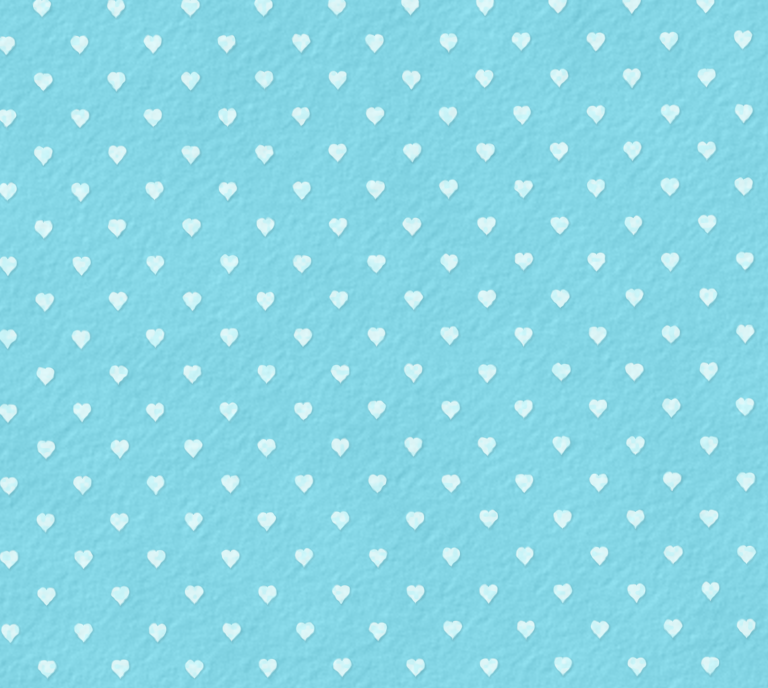
Reproduce this pattern procedurally as a Shadertoy shader.

```glsl
// Small pale hearts in staggered rows, printed on soft turquoise felt paper.
// A slightly turned lattice places one heart distance field per cell, with
// hashed jitter; lit value noise gives the paper grain and worn edges.

float hash(vec2 cell) {
    uvec2 k = uvec2(ivec2(cell)) * uvec2(1597334673u, 3812015801u);
    uint h = (k.x ^ k.y) * 1597334673u;
    h = (h ^ (h >> 15)) * 2246822519u;
    return float((h ^ (h >> 13)) >> 8) / 16777216.0;
}

float noise(vec2 p) {
    vec2 i = floor(p), f = fract(p);
    f = f * f * (3.0 - 2.0 * f);
    return mix(mix(hash(i), hash(i + vec2(1, 0)), f.x),
               mix(hash(i + vec2(0, 1)), hash(i + vec2(1, 1)), f.x), f.y);
}

// Paper height: soft fibres stretched along the rising diagonal
float paperHeight(vec2 p) {
    vec2 fibre = vec2(p.x + p.y, p.y - p.x) * 0.7071;
    return 0.5 * noise(fibre * vec2(7.0, 11.0) + 40.0)
         + 0.32 * noise(fibre * vec2(15.0, 20.0) + 90.0)
         + 0.18 * noise(p * 31.0);
}

// Heart with its tip at the origin, about 1.2 wide and 1.1 tall
float heartDistance(vec2 p) {
    p.x = abs(p.x);
    if (p.x + p.y > 1.0) return length(p - vec2(0.25, 0.75)) - 0.3536;
    vec2 notch = p - vec2(0.0, 1.0);
    vec2 side = p - 0.5 * max(p.x + p.y, 0.0);
    return sqrt(min(dot(notch, notch), dot(side, side))) * sign(p.x - p.y);
}

// Signed distance to the heart of the nearest staggered cell
float heartPattern(vec2 p) {
    vec2 q = p - vec2(0.638, 0.246);
    q += 0.007 * vec2(q.y, -q.x);
    float row = round(q.y * 2.0);
    float shift = 0.5 * mod(row, 2.0);
    float column = round(q.x - shift);
    vec2 id = vec2(column, row);
    vec2 local = q - vec2(column + shift, row * 0.5);
    local += 0.016 * (vec2(hash(id + 7.0), hash(id + 53.0)) - 0.5);
    return heartDistance((local + vec2(0.0, 0.123)) / vec2(0.2, 0.222)) * 0.2 - 0.002;
}

void mainImage(out vec4 fragColor, in vec2 fragCoord) {
    // One unit is the spacing between hearts in a row
    vec2 p = fragCoord / iResolution.xy * vec2(10.42, 9.36);
    float pixel = 10.42 / iResolution.x;

    // Paper lit from the upper left, with broad faint mottling
    float relief = paperHeight(p) - paperHeight(p + vec2(-0.035, 0.035));
    float mottle = noise(p * 0.9 + 20.0) + noise(p * 2.3 + 60.0) - 1.0;
    float grain = noise(p * 38.0 + 130.0) - 0.5;
    float light = 0.085 * relief + 0.012 * mottle + 0.018 * grain;
    vec3 color = vec3(0.515, 0.836, 0.896) + light * vec3(1.1, 1.0, 0.95);

    // Soft shadow below and to the right
    float wobble = 0.016 * (noise(p * 19.0 + 200.0) - 0.5);
    float shadow = heartPattern(p + vec2(-0.012, 0.016)) + wobble;
    color *= 1.0 - 0.08 * (1.0 - smoothstep(-0.01, 0.03, shadow));

    // Chalky heart ink, thinner where the paper dips
    float edge = heartPattern(p) + wobble;
    float softness = 0.007 + 0.5 * pixel;
    float cover = 1.0 - smoothstep(-softness, softness, edge);
    vec3 ink = mix(vec3(0.79, 0.96, 0.975), vec3(0.87, 0.965, 0.97),
                   smoothstep(0.2, 0.65, noise(p * 17.0 + 300.0)));
    color = mix(color, ink + 0.5 * light, 0.98 * cover);

    fragColor = vec4(color, 1.0);
}
```
